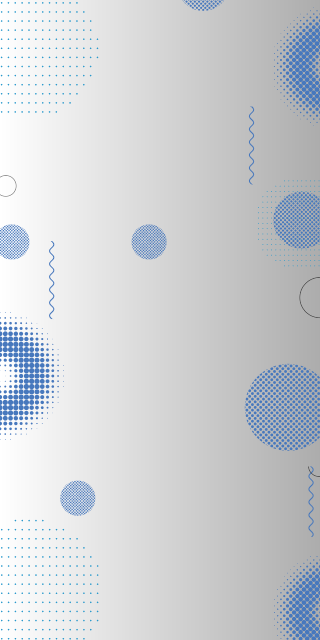
A Shadertoy shader for this background:

```glsl
// Grey gradient backdrop with blue halftone discs, dot grids, squiggles and thin circles.
#define PAPER_LEFT vec3(1.0)
#define PAPER_RIGHT vec3(0.675)
#define BLUE vec3(0.28, 0.47, 0.74)
#define CYAN vec3(0.16, 0.60, 0.80)
#define INK vec3(0.25)
#define DOT_FILL 0.355
#define RING_FILL 0.50
#define WAVE_LENGTH 4.04
#define WAVE_HEIGHT 0.65
#define LINE_HALF 0.16

// Coordinates are percent of the canvas width; pixelSize is one pixel in them.
float pixelSize;

float cover(float d) {
    return clamp(0.5 - d / pixelSize, 0.0, 1.0);
}

// Regular grid of equal dots, kept inside a disc.
float dotGrid(vec2 p, vec2 centre, float radius, vec2 pitch, float dotRadius) {
    vec2 q = p - centre;
    vec2 cell = round(q / pitch) * pitch;
    return cover(length(q - cell) - dotRadius) * step(length(cell), radius);
}

vec2 diagonal(vec2 q) {
    return vec2(q.x + q.y, q.y - q.x) * 0.70710678;
}

// Diagonal halftone clipped to a crisp round outline.
float halftoneDisc(vec2 p, vec2 centre, float radius, float pitch) {
    vec2 q = diagonal(p - centre);
    vec2 cell = round(q / pitch) * pitch;
    return cover(length(q - cell) - pitch * DOT_FILL) * cover(length(q) - radius);
}

// Halftone whose dots swell around mid radius and fade on both sides.
float halftoneRing(vec2 q, float radius, float pitch) {
    vec2 cell = round(q / pitch) * pitch;
    float t = length(cell) / radius;
    float swell = smoothstep(0.0, 0.46, t) * (1.0 - smoothstep(0.55, 1.10, t));
    float dotRadius = pitch * RING_FILL * swell;
    return cover(length(q - cell) - dotRadius) * step(t, 1.0) * smoothstep(0.0, 0.15, swell);
}

// Vertical sine stroke hanging down from its top point.
float squiggle(vec2 p, vec2 top, float len) {
    float k = 6.2831853 / WAVE_LENGTH;
    float phase = (top.y - p.y) * k;
    float slope = WAVE_HEIGHT * k * cos(phase);
    float d = abs(p.x - top.x - WAVE_HEIGHT * sin(phase)) / sqrt(1.0 + slope * slope);
    float ends = abs(top.y - p.y - 0.5 * len) - 0.5 * len;
    return cover(max(d - LINE_HALF, ends));
}

float outline(vec2 p, vec2 centre, float radius) {
    return cover(abs(length(p - centre) - radius) - 0.09);
}

void mainImage(out vec4 fragColor, in vec2 fragCoord) {
    pixelSize = 100.0 / iResolution.x;
    vec2 p = fragCoord * pixelSize;
    vec3 color = mix(PAPER_LEFT, PAPER_RIGHT, p.x / 100.0);

    // Sparse cyan grids
    float grids = dotGrid(p, vec2(9.06, 184.9), 21.9, vec2(2.14, 2.84), 0.23);
    grids = max(grids, dotGrid(p, vec2(9.1, 14.6), 23.3, vec2(2.14, 2.84), 0.23));
    grids = max(grids, 0.8 * dotGrid(p, vec2(94.3, 130.2), 14.8, vec2(1.35, 1.66), 0.13));
    color = mix(color, CYAN, grids);

    // Swelling halftone rings at the sides
    float blue = halftoneRing(p - vec2(0.0, 82.5), 20.2, 1.65);
    blue = max(blue, halftoneRing(diagonal(p - vec2(104.2, 179.2)), 19.5, 1.45));
    blue = max(blue, halftoneRing(diagonal(p - vec2(104.2, 8.6)), 19.2, 1.45));

    // Halftone discs, fine to coarse
    blue = max(blue, halftoneDisc(p, vec2(3.7, 124.4), 5.5, 0.62));
    blue = max(blue, halftoneDisc(p, vec2(46.6, 124.4), 5.5, 0.62));
    blue = max(blue, halftoneDisc(p, vec2(24.3, 44.3), 5.5, 0.62));
    blue = max(blue, halftoneDisc(p, vec2(63.5, 204.7), 8.1, 0.92));
    blue = max(blue, halftoneDisc(p, vec2(94.3, 131.2), 8.9, 0.92));
    blue = max(blue, halftoneDisc(p, vec2(90.1, 72.7), 13.6, 1.22));

    // Wavy strokes
    blue = max(blue, squiggle(p, vec2(78.6, 166.7), 24.3));
    blue = max(blue, squiggle(p, vec2(16.15, 124.6), 24.3));
    blue = max(blue, squiggle(p, vec2(97.2, 54.2), 21.9));
    color = mix(color, BLUE, blue);

    // Thin circles and one lower arc
    float lines = 0.7 * outline(p, vec2(1.8, 141.9), 3.25);
    lines = max(lines, outline(p, vec2(100.0, 107.0), 6.3));
    lines = max(lines, outline(p, vec2(99.7, 54.4), 3.3) * cover(p.y - 54.2));
    color = mix(color, INK, lines);

    fragColor = vec4(color, 1.0);
}
```
